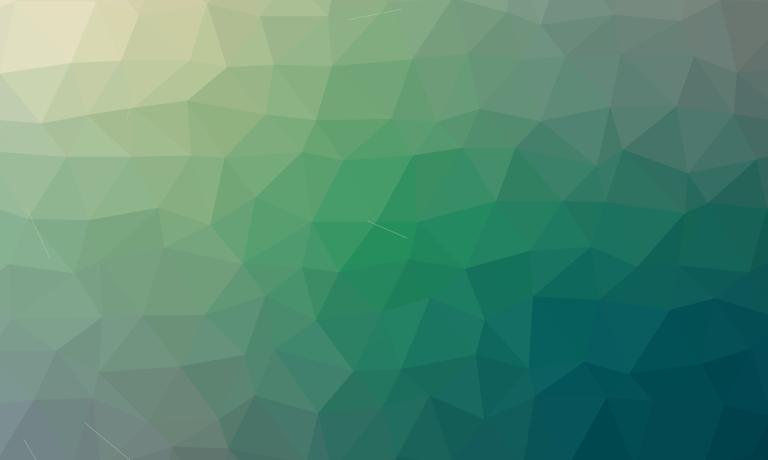
A Shadertoy shader for this background:

```glsl
// Low-poly backdrop: a jittered, staggered lattice is split into flat triangles.
// Each facet takes its colour from a smooth gradient mesh at its center,
// running from cream (top left) through green to deep teal (bottom right).

const vec2  CELL = vec2(0.0755, 0.0650);   // lattice spacing, in canvas widths
const float JITTER = 0.62;                 // vertex scatter, in cells
const float FACET_CONTRAST = 0.036;        // brightness spread between facets
const vec2  GLOW_CENTER = vec2(0.09, 0.89);
const float GLOW_RADIUS = 0.15;
const vec3  GLOW_COLOR = vec3(0.07, 0.045, 0.03);
const vec3  HAIRLINE_COLOR = vec3(0.76, 0.84, 0.62);
const float HAIRLINE_WIDTH = 0.0009;
const float HAIRLINE_ALPHA = 0.45;

// Fine bright seams: start and end, in canvas widths
const vec4 SEAMS[6] = vec4[6](
    vec4(0.452, 0.573, 0.523, 0.587), vec4(0.479, 0.311, 0.530, 0.289),
    vec4(0.035, 0.327, 0.064, 0.264), vec4(0.178, 0.495, 0.165, 0.443),
    vec4(0.111, 0.048, 0.169, 0.000), vec4(0.031, 0.027, 0.047, 0.000));

vec2 hash22(vec2 p) {
    vec3 q = fract(p.xyx * vec3(0.1031, 0.1030, 0.0973));
    q += dot(q, q.yzx + 33.33);
    return fract((q.xx + q.yz) * q.zy);
}

float cross2(vec2 a, vec2 b) { return a.x * b.y - a.y * b.x; }

// Linear blend through five evenly spaced colours
vec3 ramp(vec3 a, vec3 b, vec3 c, vec3 d, vec3 e, float t) {
    t = clamp(t, 0.0, 1.0) * 4.0;
    vec3 lower = mix(mix(a, b, min(t, 1.0)), c, clamp(t - 1.0, 0.0, 1.0));
    return mix(mix(lower, d, clamp(t - 2.0, 0.0, 1.0)), e, clamp(t - 3.0, 0.0, 1.0));
}

// Gradient mesh over the unit canvas
vec3 gradientColor(vec2 uv) {
    vec3 bottomRow = ramp(vec3(.46, .52, .56), vec3(.41, .48, .45), vec3(.13, .40, .36),
                          vec3(.01, .30, .33), vec3(.00, .24, .28), uv.x);
    vec3 lowRow    = ramp(vec3(.50, .62, .57), vec3(.42, .57, .48), vec3(.13, .49, .38),
                          vec3(.02, .36, .37), vec3(.00, .28, .32), uv.x);
    vec3 middleRow = ramp(vec3(.53, .70, .57), vec3(.47, .65, .48), vec3(.14, .57, .36),
                          vec3(.10, .46, .37), vec3(.08, .37, .33), uv.x);
    vec3 highRow   = ramp(vec3(.71, .78, .66), vec3(.63, .73, .54), vec3(.39, .63, .44),
                          vec3(.33, .51, .44), vec3(.32, .43, .41), uv.x);
    vec3 topRow    = ramp(vec3(.88, .86, .77), vec3(.79, .79, .63), vec3(.54, .68, .52),
                          vec3(.46, .57, .52), vec3(.46, .48, .46), uv.x);
    vec2 toGlow = (uv - GLOW_CENTER) / GLOW_RADIUS;
    return ramp(bottomRow, lowRow, middleRow, highRow, topRow, uv.y)
         + GLOW_COLOR * exp(-dot(toGlow, toGlow));
}

// Lattice vertex, alternate rows shifted by half a cell
vec2 latticePoint(vec2 id) {
    vec2 scatter = (hash22(id + 47.0) - 0.5) * JITTER;
    return (id + vec2(0.5 * mod(id.y, 2.0), 0.0) + scatter) * CELL;
}

// Signed distance to the side a-b, positive outside a counterclockwise shape
float sideDistance(vec2 p, vec2 a, vec2 b) {
    return -cross2(normalize(b - a), p - a);
}

// Adds one facet, weighted by its smoothed pixel coverage
void addFacet(inout vec4 sum, vec2 p, vec2 a, vec2 b, vec2 c, float pixel, vec2 canvas) {
    float outside = max(sideDistance(p, a, b),
                        max(sideDistance(p, b, c), sideDistance(p, c, a)));
    float coverage = clamp(0.5 - outside / pixel, 0.0, 1.0);
    if (coverage <= 0.0) return;
    vec2 center = (a + b + c) / 3.0;
    float shade = (hash22(floor(center * 4000.0)).x - 0.5) * FACET_CONTRAST;
    sum += vec4(gradientColor(center / canvas) + shade, 1.0) * coverage;
}

float segmentDistance(vec2 p, vec2 a, vec2 b) {
    vec2 ab = b - a;
    return length(p - a - ab * clamp(dot(p - a, ab) / dot(ab, ab), 0.0, 1.0));
}

void mainImage(out vec4 fragColor, in vec2 fragCoord) {
    float pixel = 1.0 / iResolution.x;
    vec2 p = fragCoord * pixel;
    vec2 canvas = vec2(1.0, iResolution.y * pixel);
    vec2 home = floor(p / CELL);

    // Nearby quads, each cut along its shorter diagonal
    vec4 sum = vec4(gradientColor(p / canvas), 1.0) * 0.001;
    for (int j = -1; j <= 1; j++) {
        for (int i = -1; i <= 1; i++) {
            vec2 id = home + vec2(float(i), float(j));
            vec2 a = latticePoint(id);
            vec2 b = latticePoint(id + vec2(1.0, 0.0));
            vec2 c = latticePoint(id + vec2(1.0, 1.0));
            vec2 d = latticePoint(id + vec2(0.0, 1.0));
            if (distance(a, c) < distance(b, d)) {
                addFacet(sum, p, a, b, c, pixel, canvas);
                addFacet(sum, p, a, c, d, pixel, canvas);
            } else {
                addFacet(sum, p, a, b, d, pixel, canvas);
                addFacet(sum, p, b, c, d, pixel, canvas);
            }
        }
    }
    vec3 color = sum.rgb / sum.a;

    // Hairline seams
    for (int k = 0; k < 6; k++) {
        float edge = segmentDistance(p, SEAMS[k].xy, SEAMS[k].zw) - 0.5 * HAIRLINE_WIDTH;
        float seam = clamp(0.5 - edge / pixel, 0.0, 1.0);
        color = mix(color, HAIRLINE_COLOR, seam * HAIRLINE_ALPHA);
    }
    fragColor = vec4(clamp(color, 0.0, 1.0), 1.0);
}
```
